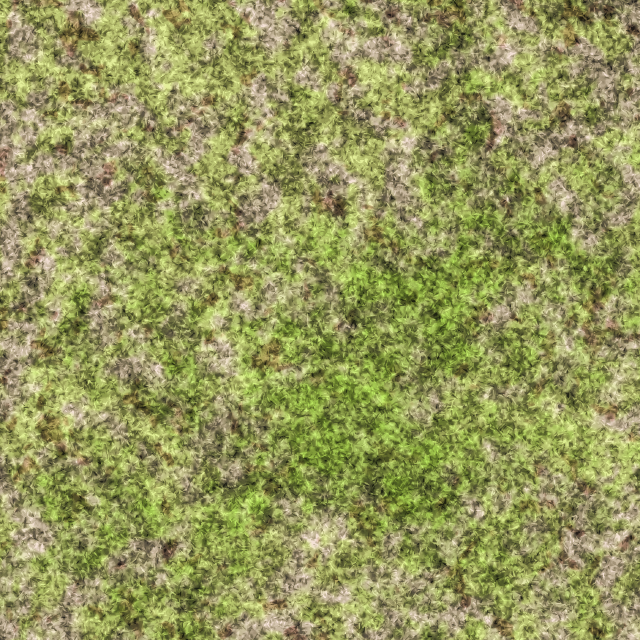
A Shadertoy shader for this texture:

```glsl
// Dry mossy turf seen from above: straw, soft green patches, brown litter and fine blades.

const vec3 SOIL   = vec3(0.13, 0.13, 0.09);
const vec3 SHADE  = vec3(0.36, 0.35, 0.23);
const vec3 OLIVE  = vec3(0.46, 0.45, 0.28);
const vec3 STRAW  = vec3(0.62, 0.60, 0.40);
const vec3 PALE   = vec3(0.76, 0.75, 0.53);
const vec3 BLEACH = vec3(0.93, 0.92, 0.72);

// Tints multiply the tone ramp
const vec3 LUSH_TINT   = vec3(0.85, 1.00, 0.66);
const vec3 MOSS_TINT   = vec3(0.96, 1.02, 0.84);
const vec3 LITTER_TINT = vec3(1.03, 0.96, 1.17);
const vec3 BROWN_TINT  = vec3(0.95, 0.82, 0.82);

const vec2  LUSH_CENTRE   = vec2(0.63, 0.34);
const float BASE_TONE     = 0.635;
const float LUSH_DARKEN   = 0.10;
const float BLADE_WIDTH   = 0.0010;
const float BLADE_DENSITY = 88.0;
const int   BLADE_LAYERS  = 3;

vec3 hash3(vec2 cell, float seed) {
    vec3 q = fract(cell.xyx * vec3(0.1031, 0.1030, 0.0973) + seed * 0.137);
    q += dot(q, q.yxz + 33.33);
    return fract((q.xxy + q.yzz) * q.zyx);
}

// Cellular noise whose cell values blend smoothly, centred on zero
float softCells(vec2 p, float seed) {
    vec2 base = floor(p);
    float total = 0.0, weights = 0.0;
    for (int y = -1; y <= 1; y++)
    for (int x = -1; x <= 1; x++) {
        vec2 cell = base + vec2(x, y);
        vec3 h = hash3(cell, seed);
        vec2 d = cell + 0.2 + 0.6 * h.xy - p;
        float w = max(1.44 - dot(d, d), 0.0);
        w *= w * w;
        total += w * h.z;
        weights += w;
    }
    return total / weights - 0.5;
}

// Paints one layer of short straight blades over the tone offset
float addBlades(float offset, vec2 uv, float density, float seed, float pixel) {
    vec2 p = uv * density;
    vec2 base = floor(p);
    for (int y = -1; y <= 1; y++)
    for (int x = -1; x <= 1; x++) {
        vec2 cell = base + vec2(x, y);
        vec3 place = hash3(cell, seed);
        vec3 look = hash3(cell, seed + 3.7);
        float angle = 6.2832 * place.z;
        vec2 dir = vec2(cos(angle), sin(angle));
        vec2 d = p - cell - place.xy;
        float reach = 0.20 + 0.45 * look.x;
        float along = clamp(dot(d, dir), -reach, reach);
        float dist = length(d - dir * along) / density;
        float width = BLADE_WIDTH * (1.0 - 0.5 * abs(along) / reach);
        float cover = 1.0 - smoothstep(width - 0.5 * pixel, width + 0.7 * pixel, dist);
        offset = mix(offset, mix(-0.26, 0.30, look.y), 0.85 * cover);
    }
    return offset;
}

vec3 toneRamp(float tone) {
    vec3 c = mix(SOIL, SHADE, smoothstep(0.08, 0.35, tone));
    c = mix(c, OLIVE, smoothstep(0.35, 0.46, tone));
    c = mix(c, STRAW, smoothstep(0.46, 0.60, tone));
    c = mix(c, PALE, smoothstep(0.60, 0.76, tone));
    return mix(c, BLEACH, smoothstep(0.76, 1.04, tone));
}

void mainImage(out vec4 fragColor, in vec2 fragCoord) {
    vec2 uv = fragCoord / iResolution.y;
    float pixel = 1.0 / iResolution.y;

    // Layered sines bend the patch outlines
    vec2 bent = uv + 0.020 * sin(uv.yx * 19.0 + vec2(0.7, 2.1))
                   + 0.008 * sin(uv.yx * 47.0 + vec2(4.0, 1.3));

    // Lush areas, moss, pale litter and brown spots
    vec2 away = uv - LUSH_CENTRE;
    float growth = 0.36 + 0.24 * exp(-6.0 * dot(away, away))
                 + 0.38 * softCells(bent * 5.0, 1.0)
                 + 0.32 * softCells(bent * 12.0, 2.0)
                 + 0.30 * softCells(uv * 36.0, 3.0)
                 + 0.25 * softCells(uv * 95.0, 12.0);
    float lush = smoothstep(0.36, 0.86, growth);
    float dry = 1.0 - lush;
    float patchTint = softCells(bent * 24.0, 4.0) + 0.7 * softCells(uv * 70.0, 13.0);
    float litter = smoothstep(-0.02, 0.30, patchTint) * dry;
    float moss = smoothstep(0.06, -0.20, patchTint);
    float brown = smoothstep(0.20, 0.42, softCells(bent * 38.0, 5.0)
                + 0.4 * softCells(uv * 110.0, 6.0)) * (0.4 + 0.6 * dry);

    // Light and dark from clumps down to grain
    float tone = BASE_TONE - LUSH_DARKEN * lush - 0.13 * brown
               + 0.10 * softCells(bent * 8.0, 7.0)
               + 0.20 * softCells(bent * 22.0, 8.0)
               + 0.28 * softCells(uv * 52.0, 9.0)
               + 0.36 * softCells(uv * 115.0, 10.0)
               + 0.42 * softCells(uv * 235.0, 11.0);

    float blades = 0.0;
    for (int i = 0; i < BLADE_LAYERS; i++) {
        float layer = float(i);
        blades = addBlades(blades, uv + 0.31 * layer, BLADE_DENSITY + 34.0 * layer,
                           20.0 + 5.0 * layer, pixel);
    }
    tone += blades;

    // Colour
    vec3 color = toneRamp(tone);
    color *= mix(vec3(1.0), LUSH_TINT, lush);
    color *= mix(vec3(1.0), MOSS_TINT, moss);
    color *= mix(vec3(1.0), LITTER_TINT, litter);
    color *= mix(vec3(1.0), BROWN_TINT, brown);
    fragColor = vec4(clamp(color, 0.0, 1.0), 1.0);
}
```
